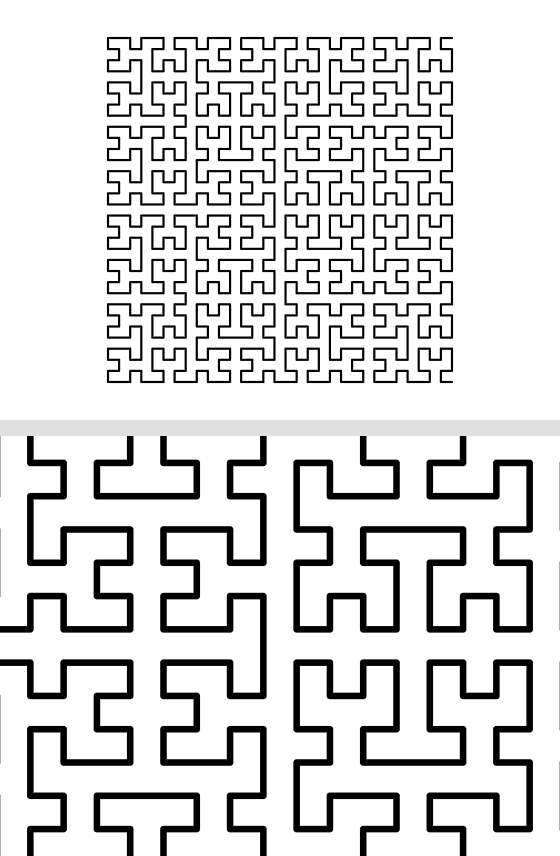
Top: the whole. Bottom: its middle third, enlarged.
Reproduce this pattern procedurally as a Shadertoy shader.

```glsl
// A Hilbert curve of order 5, drawn as one thin black line on white, open to the right.
// Each pixel finds its nearest grid node and joins it to those of its four neighbours
// whose position along the curve differs by exactly one.

#define ORDER 5                // recursion depth: 2^ORDER nodes per side
#define CURVE_SPAN 0.819       // first to last node, in canvas heights
#define LINE_WIDTH 0.0052      // stroke width, in canvas heights
#define INK_COLOR vec3(0.0)
#define PAPER_COLOR vec3(1.0)

const int SIDE = 1 << ORDER;

// Position of a grid node along the curve; far from any valid index when outside.
int hilbertIndex(ivec2 node) {
    if (any(lessThan(node, ivec2(0))) || any(greaterThanEqual(node, ivec2(SIDE)))) return -9;
    // Turn the grid so that the open side faces right.
    ivec2 c = ivec2(node.y, SIDE - 1 - node.x);
    int index = 0;
    for (int s = SIDE / 2; s > 0; s /= 2) {
        int rx = (c.x & s) > 0 ? 1 : 0;
        int ry = (c.y & s) > 0 ? 1 : 0;
        index += s * s * ((3 * rx) ^ ry);
        // Reflect the lower quadrants into the frame of the parent.
        if (ry == 0) {
            if (rx == 1) c = SIDE - 1 - c;
            c = c.yx;
        }
    }
    return index;
}

// Distance from p to the half link that runs from the node towards a neighbour.
float halfLinkDistance(vec2 p, vec2 direction) {
    return length(p - direction * clamp(dot(p, direction), 0.0, 0.5));
}

void mainImage(out vec4 fragColor, in vec2 fragCoord) {
    // Grid coordinates, centred on the canvas.
    float spacing = CURVE_SPAN / float(SIDE - 1);
    vec2 centred = (fragCoord - 0.5 * iResolution.xy) / iResolution.y;
    vec2 grid = centred / spacing + 0.5 * float(SIDE - 1);
    vec2 node = clamp(floor(grid + 0.5), 0.0, float(SIDE - 1));
    vec2 local = grid - node;

    // Nearest link of the curve.
    int index = hilbertIndex(ivec2(node));
    float dist = 1e3;
    ivec2 direction = ivec2(1, 0);
    for (int i = 0; i < 4; i++) {
        if (abs(hilbertIndex(ivec2(node) + direction) - index) == 1)
            dist = min(dist, halfLinkDistance(local, vec2(direction)));
        direction = ivec2(-direction.y, direction.x);
    }

    // Smooth the stroke over one pixel.
    float edge = (0.5 * LINE_WIDTH - dist * spacing) * iResolution.y;
    float ink = clamp(0.5 + edge, 0.0, 1.0);
    fragColor = vec4(mix(PAPER_COLOR, INK_COLOR, ink), 1.0);
}
```
